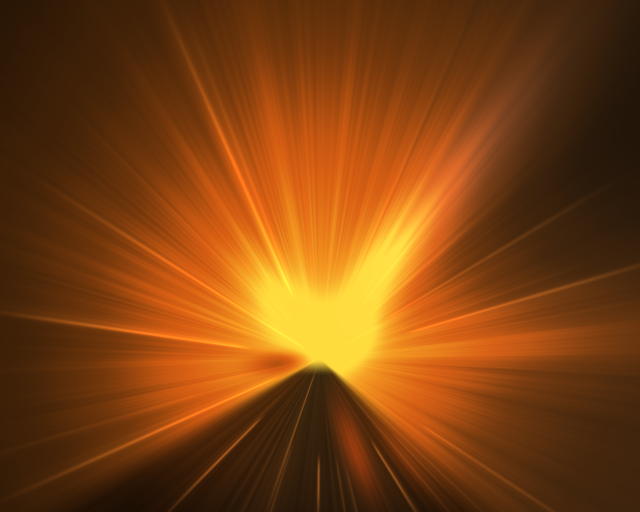
Write a Shadertoy shader that draws this background.

```glsl
// Warm burst of light racing out of a vanishing point above a dark road.
// A polar energy field with soft lobes is mapped to a brown-to-yellow ramp,
// then radial gradient noise and thin tapered rays supply the motion streaks.

float hash(float n) { return fract(sin(n * 12.9898) * 43758.5); }

vec2 gradient(vec2 cell) {
    float a = 6.2832 * hash(dot(cell, vec2(1.0, 57.3)));
    return vec2(cos(a), sin(a));
}

float gradientNoise(vec2 p) {
    vec2 i = floor(p), f = fract(p), e = vec2(1.0, 0.0);
    vec2 u = f * f * f * (f * (f * 6.0 - 15.0) + 10.0);
    float low = mix(dot(gradient(i), f), dot(gradient(i + e.xy), f - e.xy), u.x);
    float high = mix(dot(gradient(i + e.yx), f - e.yx), dot(gradient(i + e.xx), f - e.xx), u.x);
    return mix(low, high, u.y);
}

// Angles are measured clockwise from straight up
vec2 alongAcross(vec2 p, float angle) {
    vec2 d = vec2(sin(angle), cos(angle));
    return vec2(dot(p, d), dot(p, vec2(d.y, -d.x)));
}

// Elliptical glow lying on a spoke at a given distance
float lobe(vec2 p, float angle, float dist, vec2 size) {
    vec2 q = (alongAcross(p, angle) - vec2(dist, 0.0)) / size;
    return exp(-dot(q, q));
}

float bell(float x, float width) { return exp(-x * x / (width * width)); }

// Thin spoke that widens outward and fades at both ends
float ray(vec2 p, float angle, float start, float end, float spread) {
    vec2 q = alongAcross(p, angle);
    float fade = smoothstep(start, start + 0.04, q.x) * (1.0 - smoothstep(mix(start, end, 0.4), end, q.x));
    return fade * bell(q.y, 0.001 + spread * max(q.x, 0.0));
}

vec3 fireRamp(float e) {
    vec3 c = mix(vec3(0.13, 0.07, 0.015), vec3(0.25, 0.13, 0.03), smoothstep(0.0, 0.2, e));
    c = mix(c, vec3(0.40, 0.195, 0.04), smoothstep(0.17, 0.37, e));
    c = mix(c, vec3(0.85, 0.37, 0.075), smoothstep(0.32, 0.65, e));
    c = mix(c, vec3(0.95, 0.57, 0.12), smoothstep(0.6, 0.8, e));
    return mix(c, vec3(1.0, 0.86, 0.24), smoothstep(0.74, 1.0, e));
}

void mainImage(out vec4 fragColor, in vec2 fragCoord) {
    vec2 p = (fragCoord - vec2(0.5, 0.3) * iResolution.xy) / iResolution.y;
    float r = length(p) + 0.0001;
    float angle = atan(p.x, p.y + 0.00001);
    vec2 dir = p / r;

    // Reach of the light in each direction
    float reach = 0.72 - 0.15 * smoothstep(0.1, 0.9, -angle) - 0.08 * smoothstep(1.0, 1.7, -angle);
    reach -= 0.31 * smoothstep(0.58, 0.95, angle);
    reach += 0.17 * bell(angle - 1.48, 0.19);
    float energy = 0.8 * exp(-r * r / (reach * reach));
    energy += 0.14 * smoothstep(0.2, 0.8, r) * smoothstep(0.9, 1.8, angle);

    // Streaky variation around the fan
    float fan = gradientNoise(dir * 7.0) + 0.7 * gradientNoise(dir * 23.0 + 9.0)
              + 0.5 * gradientNoise(dir * 70.0 + 31.0);
    energy *= 1.0 + 0.16 * fan * smoothstep(0.02, 0.3, r);

    // Yellow lobes, horizon glow and the dim patch left of the centre
    energy += 0.30 * lobe(p, -0.60, 0.11, vec2(0.12, 0.065));
    energy += 0.30 * lobe(p, 0.60, 0.20, vec2(0.18, 0.055));
    energy += 0.28 * lobe(p, 1.0, 0.06, vec2(0.075, 0.05));
    energy -= 0.34 * lobe(p, -1.68, 0.07, vec2(0.06, 0.022));
    vec3 col = fireRamp(energy);

    // Dusty haze on the right and along the long upper beam
    col += vec3(0.0, 0.012, 0.02) * smoothstep(0.0, 0.5, p.x);
    col += vec3(0.05, 0.05, 0.085) * lobe(p, 0.65, 0.48, vec2(0.24, 0.06));

    // Road wedge with converging lanes
    float lane = p.x / max(-p.y, 0.002);
    float road = smoothstep(-2.05, -1.35, lane) * (1.0 - smoothstep(0.75, 1.35, lane));
    road *= smoothstep(0.0, 0.035, -p.y);
    float grain = gradientNoise(vec2(lane * 6.0, 3.0 + r)) + 0.7 * gradientNoise(vec2(lane * 24.0, 8.3 + 2.0 * r));
    vec3 asphalt = mix(vec3(0.15, 0.095, 0.04), vec3(0.25, 0.125, 0.03), smoothstep(0.1, 1.3, abs(lane)));
    asphalt *= (1.0 + 0.4 * grain) * (1.1 - 0.7 * smoothstep(0.2, 0.5, r));
    col = mix(col, asphalt, 0.94 * road);
    col += vec3(0.36, 0.10, 0.01) * lobe(p, 2.78, 0.19, vec2(0.09, 0.023));
    col += vec3(0.16, 0.05, 0.005) * lobe(p, 2.45, 0.25, vec2(0.09, 0.02));

    // Leading rays: angle, start, end, strength
    vec4 leading[12] = vec4[12](
        vec4(-0.415, 0.12, 0.85, 0.20), vec4(-0.37, 0.15, 0.80, 0.10),
        vec4(-1.428, 0.13, 0.72, 0.30), vec4(-1.006, 0.02, 0.70, 0.16),
        vec4(1.288, 0.17, 0.80, 0.20), vec4(1.03, 0.14, 0.75, 0.10),
        vec4(-1.992, 0.08, 0.75, 0.22), vec4(0.408, 0.15, 0.80, 0.07),
        vec4(2.585, 0.18, 0.42, 0.36), vec4(-3.13, 0.18, 0.34, 0.40),
        vec4(-2.36, 0.15, 0.45, 0.34), vec4(-2.807, 0.01, 0.38, 0.24));
    float streaks = 0.0;
    for (int i = 0; i < 12; i++) {
        vec4 k = leading[i];
        streaks += k.w * ray(p, k.x, k.y, k.z, 0.006);
        streaks += 0.25 * k.w * (1.0 - road) * ray(p, k.x + 0.012, k.y, k.z, 0.025);
    }

    // Scattered fine rays, alternating between sky and road
    for (int i = 0; i < 64; i++) {
        float n = float(i) + 1.0;
        bool onRoad = i % 3 == 0;
        float a = onRoad ? 3.1416 + 1.9 * (hash(n) - 0.52) : 4.1 * (hash(n) - 0.5);
        float start = 0.02 + 0.22 * hash(n + 70.0);
        float end = start + 0.15 + 0.55 * hash(n + 140.0);
        streaks += (onRoad ? 0.13 : 0.055) * hash(n + 210.0) * ray(p, a, start, end, 0.005);
    }
    col += streaks * vec3(0.95, 0.52, 0.17);

    fragColor = vec4(clamp(col, 0.0, 1.0), 1.0);
}
```
